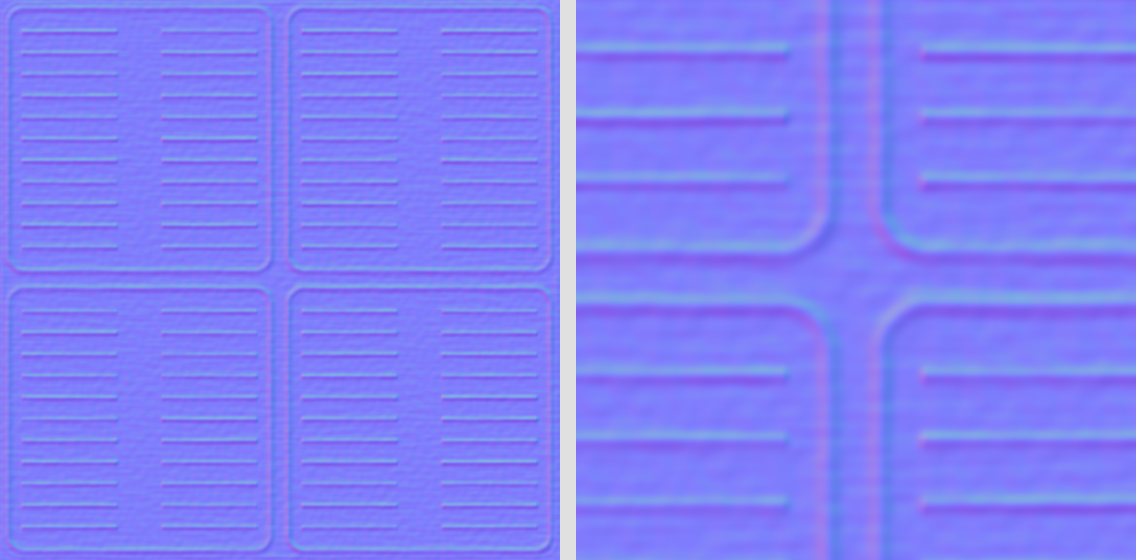
Left, the full canvas; right, a detail of the centre.
This texture map is drawn by a Shadertoy shader. Its source:

```glsl
// Tangent-space normal map of square vent panels: each has a rounded raised rim
// and two columns of slim horizontal ribs on a slightly uneven surface.
// A height field is built from distance functions, then differentiated.

#define TILES 2.0          // panels across and down
#define RIM_HALF 0.469     // half size of the rim, in panel units
#define RIM_RADIUS 0.058   // corner radius of the rim
#define RIM_WIDTH 0.0120   // falloff width of the rim profile
#define RIM_SLOPE 0.27     // steepest slope of the rim
#define RIB_HALF 0.163     // half length of a rib
#define RIB_WIDTH 0.0092   // falloff width of a rib profile
#define RIB_SLOPE 0.29     // steepest slope of a rib
#define RIB_PITCH 0.0770   // spacing between ribs
#define RIB_SIDE 5.0       // ribs above and below the middle one
#define GRAIN 0.0010       // height of the surface unevenness
#define STEP 0.0018        // differentiation step, in panel units

float hash(vec2 p) {
    vec3 q = fract(vec3(p.xyx) * 0.1031);
    q += dot(q, q.yzx + 33.33);
    return fract((q.x + q.y) * q.z);
}

vec2 gradientAt(vec2 cell) {
    float angle = 6.2832 * hash(cell);
    return vec2(cos(angle), sin(angle));
}

float gradientNoise(vec2 p) {
    vec2 i = floor(p), f = fract(p);
    vec2 u = f * f * f * (f * (f * 6.0 - 15.0) + 10.0);
    vec2 o = vec2(0.0, 1.0);
    float a = dot(gradientAt(i), f);
    float b = dot(gradientAt(i + o.yx), f - o.yx);
    float c = dot(gradientAt(i + o.xy), f - o.xy);
    float d = dot(gradientAt(i + o.yy), f - o.yy);
    return mix(mix(a, b, u.x), mix(c, d, u.x), u.y);
}

float roundedBox(vec2 p, float halfSize, float radius) {
    vec2 q = abs(p) - halfSize + radius;
    return length(max(q, 0.0)) + min(max(q.x, q.y), 0.0) - radius;
}

// Bell-shaped ridge whose steepest slope equals the given value
float ridge(float d, float width, float slope) {
    return slope * width * 1.166 * exp(-d * d / (width * width));
}

float surfaceHeight(vec2 t) {
    vec2 tile = floor(t);
    vec2 p = fract(t) - 0.5 + vec2(0.0015, -0.0015);
    float wear = 1.0 + 0.3 * gradientNoise(t * 7.0 + 40.0);

    // Panel rim, and a faint border around the whole sheet
    float h = ridge(roundedBox(p, RIM_HALF, RIM_RADIUS), RIM_WIDTH, RIM_SLOPE * wear);
    float border = roundedBox(t - 0.5 * TILES, 0.5 * TILES - 0.011, RIM_RADIUS);
    h += ridge(border, 0.008, 0.09);

    // Ribs: fold the panel into two columns and evenly spaced rows
    float column = step(0.0, p.x);
    float row = clamp(round(p.y / RIB_PITCH), -RIB_SIDE, RIB_SIDE);
    vec2 q = vec2(p.x - (column - 0.5) * 0.5, p.y - row * RIB_PITCH);
    q.x = max(abs(q.x) - RIB_HALF, 0.0);
    float strength = mix(0.72, 1.12, hash(tile * vec2(2.0, 16.0) + vec2(column, row + 8.0)));
    h += ridge(length(q), RIB_WIDTH, RIB_SLOPE * strength * wear);

    // Soft bumps and shallow horizontal streaks
    h += GRAIN * gradientNoise(t * 36.0);
    h += GRAIN * 0.7 * gradientNoise(t * vec2(7.0, 52.0) + 90.0);
    return h;
}

void mainImage(out vec4 fragColor, in vec2 fragCoord) {
    vec2 t = fragCoord / iResolution.xy * TILES;
    vec2 e = vec2(STEP, 0.0);
    vec2 slope = vec2(surfaceHeight(t + e.xy) - surfaceHeight(t - e.xy),
                      surfaceHeight(t - e.yx) - surfaceHeight(t + e.yx)) / (2.0 * STEP);

    // Upper flanks are crisper than lower ones; side flanks are softer
    slope *= vec2(0.8, slope.y > 0.0 ? 1.1 : 0.85);
    vec2 n = slope / sqrt(1.0 + dot(slope, slope));

    // Encode the tilt, with blue dulled on steep flanks
    vec3 color = vec3(vec2(0.50, 0.492) + 0.5 * n, 0.995 - 0.28 * length(n));
    fragColor = vec4(clamp(color, 0.0, 1.0), 1.0);
}
```
